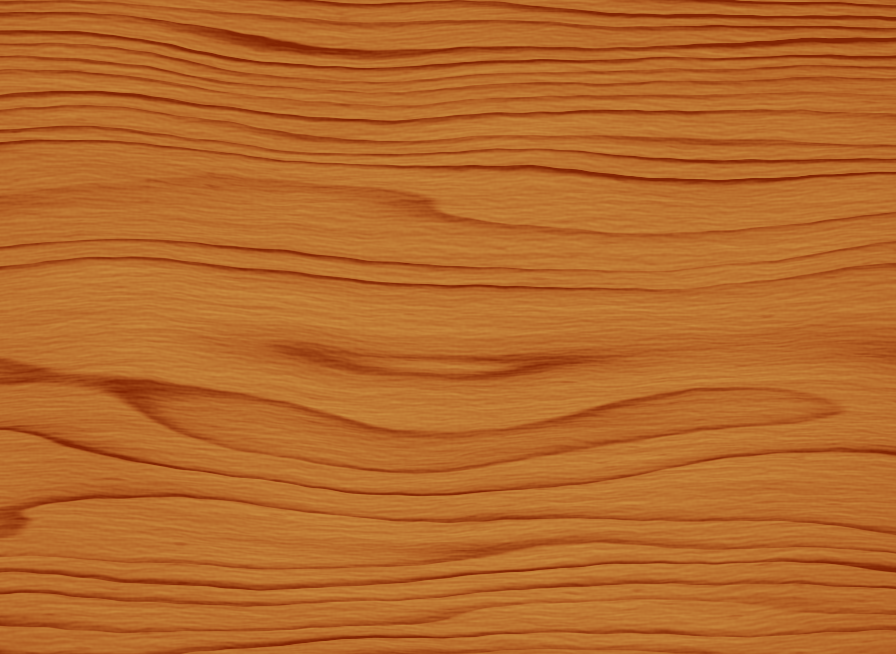
This texture is drawn by a Shadertoy shader. Its source:

```glsl
const vec3 LATEWOOD = vec3(0.55, 0.19, 0.035);
const vec3 AMBER = vec3(0.695, 0.365, 0.135);
const vec3 EARLYWOOD = vec3(0.768, 0.508, 0.222);
const float HEART_HEIGHT = 0.42;
const float RING_CURVATURE = 43.0;

float hash(float n) {
    return fract(sin(n * 91.35 + 4.7) * 4375.85);
}

vec2 gradientAt(vec2 cell) {
    float angle = 6.2832 * fract(sin(dot(cell, vec2(127.1, 311.7))) * 43758.5);
    return vec2(cos(angle), sin(angle));
}

float gradientNoise(vec2 p) {
    vec2 i = floor(p), f = p - i;
    vec2 u = f * f * f * (f * (f * 6.0 - 15.0) + 10.0);
    vec2 e = vec2(0.0, 1.0);
    float low = mix(dot(gradientAt(i), f),
                    dot(gradientAt(i + e.yx), f - e.yx), u.x);
    float high = mix(dot(gradientAt(i + e.xy), f - e.xy),
                     dot(gradientAt(i + e.yy), f - e.yy), u.x);
    return mix(low, high, u.y);
}

// Bends the straight board into wavy fibres
vec2 bendFibres(vec2 p) {
    float bend = 0.05 * gradientNoise(p * vec2(1.7, 2.0) + 3.4)
               + 0.007 * gradientNoise(p * vec2(6.0, 11.0) + 8.1)
               + 0.002 * gradientNoise(p * vec2(24.0, 50.0));
    return p + vec2(0.0, bend);
}

// Ring count grows outward from the heart; noise opens loops near it
float ringPhase(vec2 p, float offset) {
    float outer = smoothstep(0.08, 0.3, abs(offset));
    float loops = 2.0 * gradientNoise(p * vec2(1.3, 7.0) + 17.3);
    float spacing = 0.9 * outer * gradientNoise(p * vec2(0.6, 21.0) + 5.2);
    return RING_CURVATURE * offset * offset + loops + spacing;
}

// Soft shade that builds up to a thin line, then ends sharply
float ringShade(float phase, float density, float blur, float vigor) {
    float f = fract(phase);
    float ring = floor(phase);
    float edge = clamp(blur * 1.2, 0.06, 0.35);
    float lineWidth = clamp(0.011 * density, 0.1, 0.45);
    float halo = smoothstep(0.3, 1.0 - edge, f);
    float line = smoothstep(1.0 - edge - lineWidth, 1.0 - edge, f);
    float cutoff = 1.0 - smoothstep(1.0 - edge, 1.0, f);
    float strength = mix(0.45, 1.1, hash(ring)) * vigor;
    return (0.38 * halo * halo + 0.52 * line) * cutoff * strength;
}

float fibreHeight(vec2 p) {
    return gradientNoise(p * vec2(14.0, 140.0))
         + 0.6 * gradientNoise(p * vec2(45.0, 240.0) + 9.7);
}

// Light falling across the raised fibres
float fibreRelief(vec2 p) {
    return fibreHeight(p + vec2(0.0008, 0.002)) - fibreHeight(p);
}

float pores(vec2 p) {
    return smoothstep(0.4, 0.62, gradientNoise(p * vec2(20.0, 120.0) + 31.0));
}

vec3 woodColor(float tone) {
    vec3 lower = mix(LATEWOOD, AMBER, clamp(tone * 2.0, -0.25, 1.0));
    return mix(lower, EARLYWOOD, clamp(tone * 2.0 - 1.0, 0.0, 1.2));
}

void mainImage(out vec4 fragColor, in vec2 fragCoord) {
    vec2 p = fragCoord / iResolution.y;
    vec2 centered = 2.0 * fragCoord / iResolution.xy - 1.0;
    vec2 fibre = bendFibres(p);

    // Growth rings
    float offset = fibre.y - HEART_HEIGHT;
    float phase = ringPhase(fibre, offset);
    float density = 2.0 * RING_CURVATURE * abs(offset);
    float vigor = clamp(0.95 + 0.9 * gradientNoise(p * vec2(2.2, 9.0) + 41.0), 0.4, 1.3);
    float tone = 0.89 - ringShade(phase, density, fwidth(phase), vigor);

    // Clouding, streaks and surface grain
    tone += 0.16 * gradientNoise(p * vec2(1.6, 4.0) + 23.0);
    tone += 0.15 * gradientNoise(fibre * vec2(3.0, 65.0) + 12.0);
    tone += 0.32 * fibreRelief(fibre);
    tone += 0.07 * gradientNoise(p * 170.0);
    tone -= 0.2 * pores(fibre);

    // Darker toward the borders
    tone -= 0.12 * dot(centered, centered);

    fragColor = vec4(woodColor(tone), 1.0);
}
```
